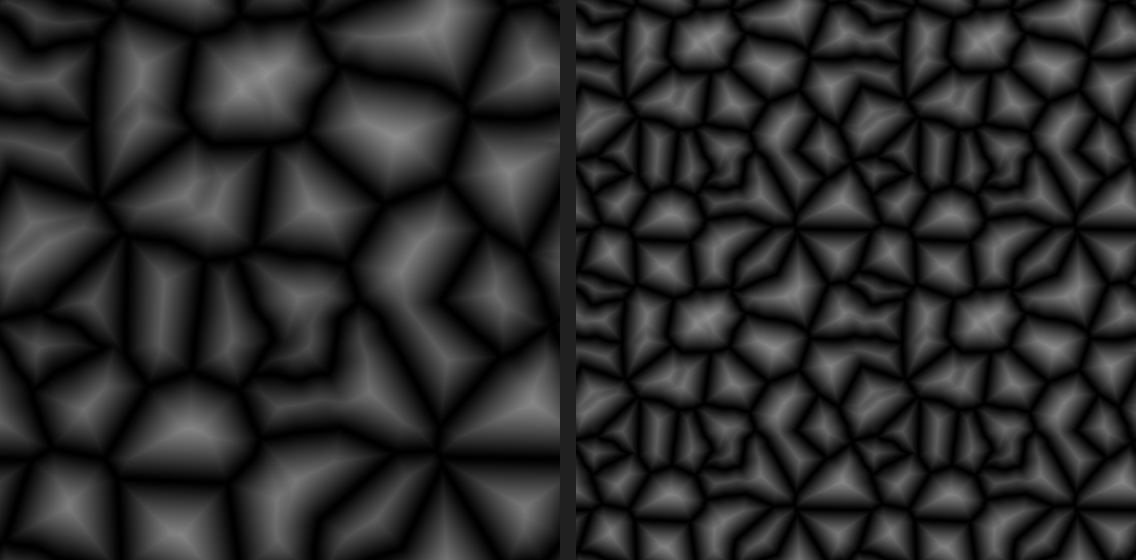
Left, the tile; right, the same tile 2 across and 2 down.
A Shadertoy shader for this texture:

```glsl
// Tiling dark pillowed stones: Voronoi cells, some fused in pairs, shaded by distance to their joints.

const float TAU = 6.2831853;
const vec2 GRID = vec2(5.0, 5.0);   // stones per tile
const float JITTER = 0.94;
const float PAIR_SHARE = 0.36;      // share of stones grown from two seeds
const float SHADE_GAIN = 6.5;
const float JOINT_TOE = 0.035;      // softness of the black joints
const float PEAK_GREY = 0.9;

vec2 hash2(vec2 p, float seed) {
    vec3 q = fract(vec3(p.xyx + seed) * vec3(0.1031, 0.1030, 0.0973));
    q += dot(q, q.yzx + 33.33);
    return fract((q.xx + q.yz) * q.zy);
}

// The two seed points of a grid cell (xy and zw); they coincide in plain stones.
vec4 stoneSeeds(vec2 cell) {
    vec2 wrapped = mod(cell, GRID);
    vec2 first = cell + 0.5 + JITTER * (hash2(wrapped, 3.7) - 0.5);
    vec2 pick = hash2(wrapped, 19.3);
    float reach = pick.x < PAIR_SHARE ? 0.5 : 0.0;
    vec2 second = first + reach * vec2(cos(TAU * pick.y), sin(TAU * pick.y));
    return vec4(first / GRID, second / GRID);
}

// Periodic layered sines that bend the joints in some regions only.
vec2 bend(vec2 p, float amount) {
    float region = smoothstep(-0.1, 0.9, sin(TAU * (p.x + p.y) + 2.0) * sin(TAU * (p.x - p.y) + 0.7));
    vec2 wave = sin(TAU * (8.0 * p.yx + vec2(3.0, -4.0) * p) + vec2(0.4, 2.1));
    wave += 0.4 * sin(TAU * (15.0 * p.yx + vec2(-6.0, 5.0) * p) + vec2(1.7, 4.0));
    return p + amount * region * wave;
}

// Grid cell that owns the nearest seed.
vec2 nearestStone(vec2 p) {
    vec2 base = floor(p * GRID);
    vec2 owner = base;
    float best = 1e3;
    for (int y = -2; y <= 2; y++)
    for (int x = -2; x <= 2; x++) {
        vec2 cell = base + vec2(x, y);
        vec4 seeds = stoneSeeds(cell);
        float d = min(distance(p, seeds.xy), distance(p, seeds.zw));
        if (d < best) {
            best = d;
            owner = cell;
        }
    }
    return owner;
}

// Signed distance from p to the bisector between two seeds.
float bisector(vec2 p, vec2 own, vec2 other) {
    vec2 across = other - own;
    return dot(0.5 * (own + other) - p, across) / max(length(across), 1e-4);
}

// Union of two depths, blended more strongly deep inside so no seam remains.
float fuse(float a, float b, float softness) {
    float deepest = max(max(a, b), 0.0);
    float k = max(softness * deepest, 1e-5);
    float h = max(k - abs(a - b), 0.0) / k;
    return deepest + 0.25 * k * h * h;
}

// Distance to the joint: union of the regions of both seeds of the stone.
float jointDistance(vec2 p, vec2 owner) {
    vec4 own = stoneSeeds(owner);
    vec2 inside = vec2(1e3);
    for (int y = -3; y <= 3; y++)
    for (int x = -3; x <= 3; x++) {
        if (x == 0 && y == 0) continue;
        vec4 other = stoneSeeds(owner + vec2(x, y));
        inside.x = min(inside.x, min(bisector(p, own.xy, other.xy), bisector(p, own.xy, other.zw)));
        inside.y = min(inside.y, min(bisector(p, own.zw, other.xy), bisector(p, own.zw, other.zw)));
    }
    float paired = step(1e-3, distance(own.xy, own.zw));
    return fuse(inside.x, inside.y, 0.7 * paired);
}

// Near-linear slope with a soft black foot and a gently limited peak.
float stoneShade(float d, float gain) {
    float v = gain * d;
    v *= v / (v + JOINT_TOE);
    return PEAK_GREY * tanh(v / PEAK_GREY);
}

void mainImage(out vec4 fragColor, in vec2 fragCoord) {
    vec2 p = bend(fragCoord / iResolution.xy, 0.005);
    float d = jointDistance(p, nearestStone(p));
    fragColor = vec4(vec3(stoneShade(d, SHADE_GAIN)), 1.0);
}
```
